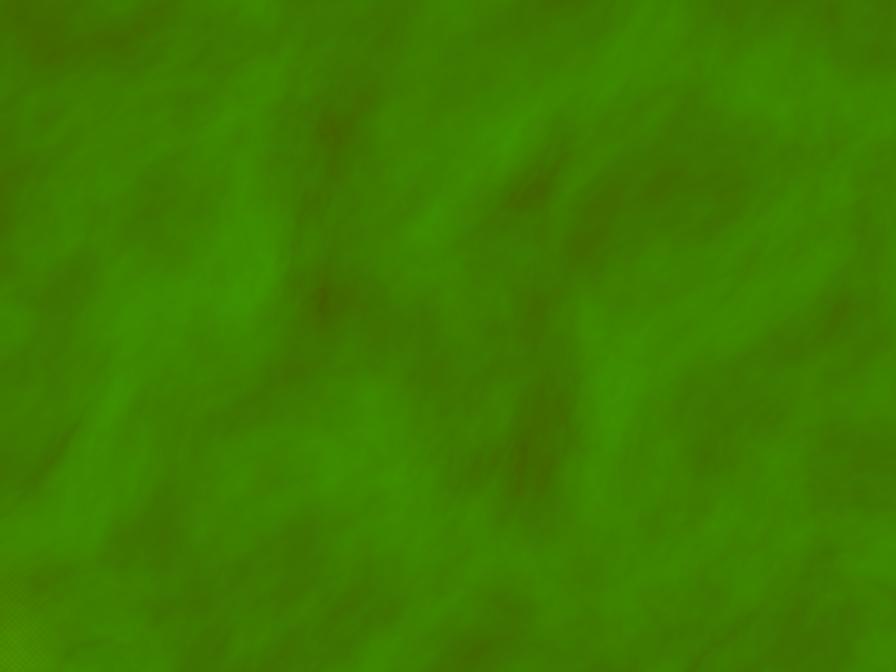
This texture is drawn by a WebGL 2 fragment shader. Its source:

```glsl
#version 300 es
precision highp float;
// Soft mossy green clouds, drawn out along a rising diagonal.
// Warped gradient noise sets the brightness; ragged ridges of a second noise
// add smoky dark creases, and a faint dotted weave tints the lower left.

uniform vec2 u_resolution;
out vec4 fragColor;

const float GRAIN_ANGLE = 0.92;            // direction of the streaks, radians
const vec2 CLOUD_SCALE = vec2(3.0, 4.9);   // cells per height, along and across
const vec2 CREASE_SCALE = vec2(1.9, 3.8);
const float ROUGHNESS = 0.58;              // amplitude kept from octave to octave
const float WARP = 0.11;
const float MEAN_GREEN = 0.484;
const float CLOUD_GAIN = 0.112;
const float CREASE_DEPTH = 0.05;
const float BASE_RED = 0.24;
const float DARK_RED = 0.22;               // red gained as green falls
const float WEAVE_COUNT = 96.0;            // dots per height
const float WEAVE_GAIN = 0.08;
const float TAU = 6.2831853;

mat2 rotation(float angle) {
    float c = cos(angle), s = sin(angle);
    return mat2(c, s, -s, c);
}

float hash(vec2 cell) {
    return fract(sin(dot(cell, vec2(127.1, 311.7))) * 43758.5453);
}

// Dot product of a random unit gradient with the offset from its corner.
float corner(vec2 cell, vec2 offset) {
    float angle = TAU * hash(cell);
    return dot(vec2(cos(angle), sin(angle)), offset);
}

float gradientNoise(vec2 p) {
    vec2 i = floor(p), f = p - i;
    vec2 w = f * f * f * (f * (f * 6.0 - 15.0) + 10.0);
    vec2 e = vec2(1.0, 0.0);
    float low = mix(corner(i, f), corner(i + e.xy, f - e.xy), w.x);
    float high = mix(corner(i + e.yx, f - e.yx), corner(i + e.xx, f - e.xx), w.x);
    return mix(low, high, w.y);
}

float fbm(vec2 p) {
    mat2 turn = rotation(0.5);
    float sum = 0.0, amplitude = 1.0;
    for (int octave = 0; octave < 6; octave++) {
        sum += amplitude * gradientNoise(p);
        p = turn * p * 2.03 + 17.3;
        amplitude *= ROUGHNESS;
    }
    return sum;
}

void main() {
    vec2 uv = gl_FragCoord.xy / u_resolution.y;
    vec2 grain = rotation(-GRAIN_ANGLE) * uv;   // x runs along the streaks

    // Broad clouds, bent by a smooth slower noise
    vec2 slow = grain * 2.6;
    vec2 bend = vec2(gradientNoise(slow + 31.0), gradientNoise(slow + 57.0));
    vec2 warped = grain + WARP * bend;
    float cloud = fbm(warped * CLOUD_SCALE + 5.0);

    // Ragged creases that fade in and out along their length
    float ridge = abs(fbm(warped * CREASE_SCALE + 83.0));
    float patches = smoothstep(0.0, 0.4, gradientNoise(grain * vec2(3.2, 4.2) + 11.0));
    float crease = exp(-ridge * 7.0) * patches;

    float green = MEAN_GREEN + CLOUD_GAIN * cloud - CREASE_DEPTH * crease;
    green = clamp(green, 0.36, 0.58);
    float red = BASE_RED + DARK_RED * max(0.0, 0.455 - green);

    // Dotted weave in the lower left corner
    vec2 wave = sin(uv * WEAVE_COUNT * TAU);
    float nearCorner = smoothstep(0.14, 0.0, uv.x) * smoothstep(0.28, 0.0, uv.y);
    red += WEAVE_GAIN * nearCorner * (0.5 + 0.5 * wave.x * wave.y);

    fragColor = vec4(red, green, 0.0, 1.0);
}
```
